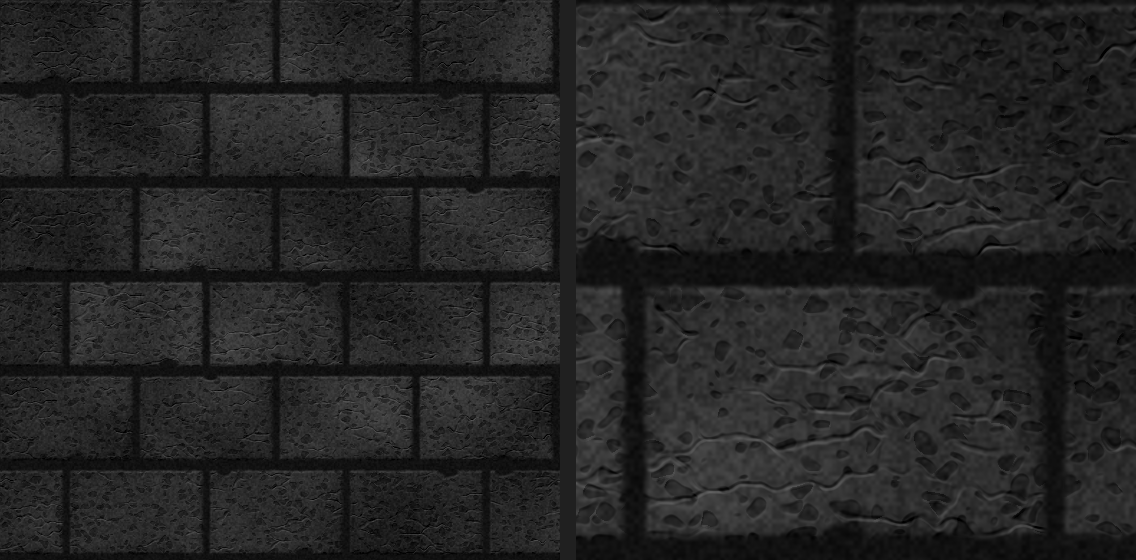
Left, the full canvas; right, a detail of the centre.
This texture is drawn by a three.js fragment shader. Its source:

```glsl
// Dark worn brick wall in running bond: rounded boxes with chipped edges,
// pitted and cracked by cellular noise, lit from above by a height difference.
// Layered sines give the cloudy tone and a fine value noise gives the grain.
#define COLUMNS 4.0
#define ROWS 5.95
#define JOINT vec2(0.0062, 0.0092)
#define CORNER 0.004
#define CHIP_SIZE 0.016
#define PIT_SCALE vec2(64.0, 92.0)
#define CRACK_SCALE vec2(17.0, 40.0)
#define MORTAR 0.066
#define DARK 0.115
#define LIGHT 0.24
#define GRAIN 0.12
#define RELIEF 0.26

varying vec2 vUv;

float hash(vec2 p) {
  vec3 q = fract(vec3(p.xyx) * 0.1031);
  q += dot(q, q.yzx + 33.33);
  return fract((q.x + q.y) * q.z);
}

float noise(vec2 p) {
  vec2 i = floor(p), f = fract(p);
  f = f * f * (3.0 - 2.0 * f);
  return mix(mix(hash(i), hash(i + vec2(1.0, 0.0)), f.x),
             mix(hash(i + vec2(0.0, 1.0)), hash(i + 1.0), f.x), f.y);
}

// Cellular noise: nearest distance, second distance, random value of the cell
vec3 cells(vec2 p) {
  vec2 base = floor(p);
  vec3 best = vec3(8.0, 8.0, 0.0);
  for (int y = -1; y <= 1; y++) {
    for (int x = -1; x <= 1; x++) {
      vec2 cell = base + vec2(float(x), float(y));
      vec2 site = cell + vec2(hash(cell + 11.0), hash(cell + 57.0));
      float d = length(site - p);
      if (d < best.x) best = vec3(d, best.x, hash(cell + 91.0));
      else best.y = min(best.y, d);
    }
  }
  return best;
}

// Signed distance to the brick around p, with a chip on its top and bottom edge
float brickDistance(vec2 p, out vec2 id) {
  vec2 grid = (p + vec2(0.0065, -0.001)) * vec2(COLUMNS, ROWS);
  grid.x += 0.5 * mod(floor(grid.y) + 1.0, 2.0);
  id = floor(grid);
  vec2 size = 1.0 / vec2(COLUMNS, ROWS);
  vec2 q = (fract(grid) - 0.5) * size;
  vec2 extent = 0.5 * size - JOINT;
  vec2 corner = abs(q) - extent + CORNER;
  float d = length(max(corner, 0.0)) + min(max(corner.x, corner.y), 0.0) - CORNER;
  float wobble = noise(p * 110.0) - 0.5;
  d += 0.0016 * wobble;
  for (int i = 0; i < 2; i++) {
    float side = 2.0 * float(i) - 1.0;
    vec2 seed = id + 20.0 + 7.0 * side;
    vec2 center = vec2(1.7 * (hash(seed) - 0.5) * extent.x, side * (extent.y + 0.003));
    float radius = CHIP_SIZE * mix(0.3, 1.0, hash(seed + 3.0)) * step(0.3, hash(seed + 5.0));
    d = max(d, radius - length((q - center) * vec2(0.75, 1.0)) + 0.004 * wobble - 0.001);
  }
  return d;
}

// Surface height, also giving the brick distance, its id and the pit coverage
float height(vec2 p, out float d, out vec2 id, out float pit) {
  d = brickDistance(p, id);
  float face = 1.0 - smoothstep(-0.005, 0.003, d);
  vec2 warped = p + 0.009 * (vec2(noise(p * 95.0), noise(p * 95.0 + 40.0)) - 0.5);

  vec3 spot = cells(warped * PIT_SCALE);
  float radius = mix(0.0, 0.5, spot.z) * (0.7 + 0.5 * noise(p * 14.0));
  pit = 1.0 - smoothstep(radius - 0.09, radius + 0.06, spot.x);
  pit *= smoothstep(0.05, 0.2, radius);

  vec3 vein = cells(warped * CRACK_SCALE + 30.0);
  float crack = 1.0 - smoothstep(0.02, 0.13, vein.y - vein.x);
  crack *= smoothstep(0.48, 0.66, noise(p * vec2(26.0, 36.0) + 9.0));
  return face * (1.0 - 0.14 * pit - 0.4 * crack);
}

// Soft light and dark patches, shifted a little from brick to brick
float clouds(vec2 p, vec2 id) {
  p += 0.1 * vec2(hash(id + 2.0), hash(id + 6.0));
  float wave = sin(11.0 * p.x + 3.0 * sin(7.0 * p.y + 1.0));
  wave += sin(15.0 * p.y - 6.0 * p.x + 2.0 * sin(9.0 * p.x));
  wave += 0.6 * sin(27.0 * p.x + 19.0 * p.y + 1.5 * sin(23.0 * p.y));
  return clamp(0.47 + 0.19 * wave + 0.25 * (hash(id + 8.0) - 0.5), 0.0, 1.0);
}

void main() {
  vec2 p = vUv;
  float d, pit, otherD, otherPit;
  vec2 id, otherId;
  float here = height(p, d, id, pit);
  float above = height(p + vec2(-0.0005, 0.0016), otherD, otherId, otherPit);
  float face = 1.0 - smoothstep(-0.003, 0.003, d);

  // Brick tone, darker in pits, at the rim and toward the canvas corners
  float brick = mix(DARK, LIGHT, clouds(p, id));
  brick *= 1.0 - 0.3 * pit;
  brick *= mix(0.82, 1.0, 1.0 - smoothstep(-0.018, 0.0, d));
  brick *= 1.08 - 0.45 * dot(p - 0.5, p - 0.5);
  brick += RELIEF * (here - above);

  float grain = 0.6 * noise(p * 390.0) + 0.4 * noise(p * 230.0 + 70.0) - 0.5;
  float shade = mix(MORTAR, brick, face) + GRAIN * mix(0.6, 1.0, face) * grain;
  gl_FragColor = vec4(vec3(clamp(shade, 0.0, 1.0)), 1.0);
}
```
